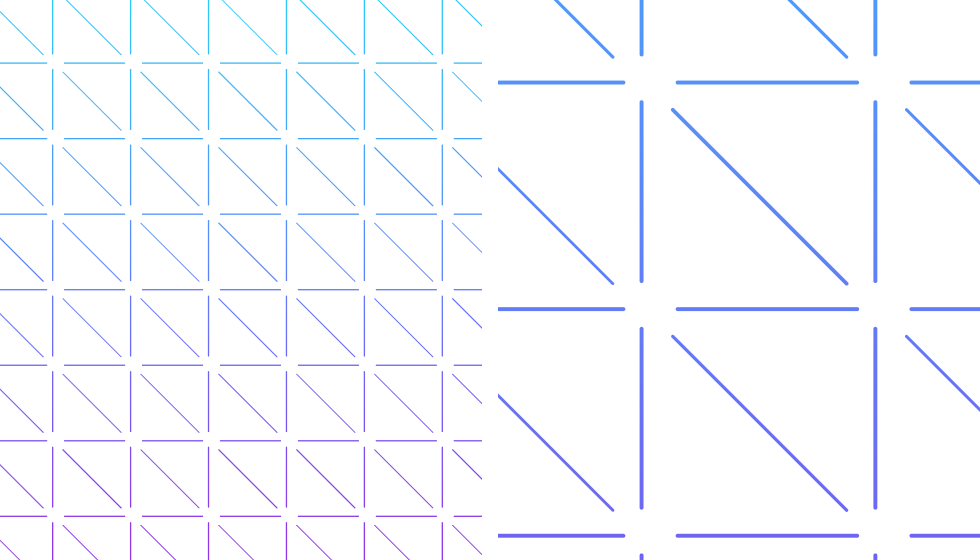
Left: the whole. Right: its middle third, enlarged.
Reproduce this pattern procedurally as a WebGL 2 fragment shader.

```glsl
#version 300 es
precision highp float;
// A lattice of thin broken rules with one diagonal stroke in every cell.
// Each cell is folded onto its edges, strokes are segment distances,
// and a vertical ramp from cyan to violet tints all of them.

// Lengths are in units where the canvas is 512 high, measured from its top left.
#define CANVAS_HEIGHT 512.0
#define CELL vec2(71.25, 69.06)
#define LATTICE_ORIGIN vec2(48.15, 57.7)
#define RULE_X_SPAN vec2(11.0, 65.7)
#define RULE_Y_SPAN vec2(6.0, 60.5)
#define DIAGONAL_START vec2(9.5, 8.3)
#define DIAGONAL_END vec2(62.5, 61.3)
#define RULE_WIDTH 1.2
#define DIAGONAL_WIDTH 0.98
#define WIDTH_VARIATION 0.3

uniform vec2 u_resolution;
out vec4 fragColor;

float hash(vec2 cell) {
    return fract(sin(dot(cell, vec2(127.1, 311.7))) * 4375.85);
}

float segmentDistance(vec2 p, vec2 a, vec2 b) {
    vec2 along = b - a;
    float t = clamp(dot(p - a, along) / dot(along, along), 0.0, 1.0);
    return length(p - a - along * t);
}

// Coverage of a stroke, smoothed over one pixel.
float stroke(float dist, float width, float pixel) {
    return clamp(0.5 + (0.5 * width - dist) / pixel, 0.0, 1.0);
}

// Tint by depth: 0 at the top, 1 at the bottom.
vec3 ramp(float depth) {
    const vec3 cyan = vec3(0.17, 0.80, 0.97);
    const vec3 blue = vec3(0.34, 0.56, 0.98);
    const vec3 indigo = vec3(0.45, 0.37, 0.94);
    const vec3 violet = vec3(0.56, 0.22, 0.90);
    vec3 tint = mix(cyan, blue, clamp(depth / 0.4, 0.0, 1.0));
    tint = mix(tint, indigo, clamp((depth - 0.4) / 0.3, 0.0, 1.0));
    return mix(tint, violet, clamp((depth - 0.7) / 0.25, 0.0, 1.0));
}

void main() {
    float pixel = CANVAS_HEIGHT / u_resolution.y;
    vec2 p = vec2(gl_FragCoord.x, u_resolution.y - gl_FragCoord.y) * pixel;

    // Position within the cell, and its distance from the nearest edges.
    vec2 q = p - LATTICE_ORIGIN;
    vec2 cell = floor(q / CELL);
    vec2 local = q - cell * CELL;
    vec2 edge = min(local, CELL - local);

    // Broken rules along the cell edges.
    float across = segmentDistance(vec2(local.x, edge.y),
                                   vec2(RULE_X_SPAN.x, 0.0), vec2(RULE_X_SPAN.y, 0.0));
    float down = segmentDistance(vec2(edge.x, local.y),
                                 vec2(0.0, RULE_Y_SPAN.x), vec2(0.0, RULE_Y_SPAN.y));
    float ink = stroke(min(across, down), RULE_WIDTH, pixel);

    // Diagonal, slightly finer or heavier from cell to cell.
    float width = DIAGONAL_WIDTH + WIDTH_VARIATION * (hash(cell) - 0.5);
    float diagonal = segmentDistance(local, DIAGONAL_START, DIAGONAL_END);
    ink = max(ink, stroke(diagonal, width, pixel));

    vec3 color = mix(vec3(1.0), ramp(p.y / CANVAS_HEIGHT), ink);
    fragColor = vec4(color, 1.0);
}
```
